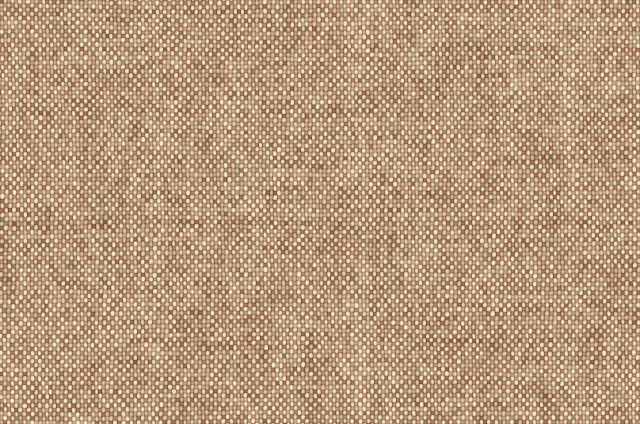
This texture is drawn by a Shadertoy shader. Its source:

```glsl
// Plain-weave burlap: pale warp floats in a checker over darker weft, with reddish gaps.
#define WARP_COUNT 168.0    // vertical yarns across the canvas
#define WEFT_COUNT 98.0     // horizontal yarns down the canvas
#define UNEVEN 0.16         // irregular spacing, in yarn widths
#define LIFT 0.70           // how far a yarn rises over a crossing
#define RELIEF 0.42         // contrast between crown and gap
#define WARP_LIGHT 0.17     // how much paler the warp is than the weft
#define CELL_WEAR 0.36      // tone change between crossings
#define YARN_WEAR 0.20      // tone change along each yarn
#define FIBRE 0.06          // fine strands on the yarn
#define BROAD 0.018         // large cloudy variation
#define SAMPLES 2           // antialiasing grid side

const float PI = 3.14159;
const vec3 GAP_BROWN = vec3(0.43, 0.25, 0.16);
const vec3 YARN_TAN = vec3(0.73, 0.61, 0.48);
const vec3 CROWN_CREAM = vec3(0.96, 0.91, 0.80);

float hash(vec2 p) {
    vec3 q = fract(vec3(p.xyx) * 0.1031);
    q += dot(q, q.yzx + 33.33);
    return fract((q.x + q.y) * q.z);
}

// Smooth random tone along one yarn.
float yarnNoise(float yarn, float along) {
    float cell = floor(along);
    float f = smoothstep(0.0, 1.0, along - cell);
    return mix(hash(vec2(yarn, cell)), hash(vec2(yarn, cell + 1.0)), f);
}

// Slightly uneven spacing, a slow lean and small local shifts.
vec2 drift(vec2 uv) {
    return vec2(sin(uv.x * 83.0 + uv.y * 6.0) + sin(uv.y * 7.0 + uv.x * 9.0)
                    + 0.5 * sin(uv.y * 97.0 + uv.x * 151.0),
                sin(uv.y * 31.0 + uv.x * 11.0) + sin(uv.x * 8.0 + uv.y * 5.0)
                    + 0.5 * sin(uv.x * 139.0 - uv.y * 73.0));
}

// Pale bands along the warp, one dark weft line and faint cloudiness.
float broadTone(vec2 uv) {
    float x = uv.x + 0.004 * sin(uv.y * 9.0);
    float stripe = abs(fract((x - 0.24) / 0.325 + 0.5) - 0.5) * 0.325;
    float cloud = sin(uv.x * 17.0 + 2.0 * sin(uv.y * 5.0)) * sin(uv.y * 13.0 + uv.x * 4.0)
                + 0.8 * sin(uv.x * 71.0 + 1.5 * sin(uv.y * 11.0));
    float darkRow = exp(-pow((uv.y - 0.475) * 140.0, 2.0));
    return 0.05 * exp(-pow(stripe * 75.0, 2.0)) + BROAD * cloud - 0.05 * darkRow;
}

// Rounded cross-section of a yarn whose thickness varies.
float roundness(float across, float yarn, float along) {
    float thickness = mix(0.88, 1.12, yarnNoise(yarn + 71.0, along * 0.6));
    return cos(PI * clamp(across / thickness, -0.5, 0.5));
}

// Wear per crossing, along the yarn, and per strand.
float yarnTone(float yarn, float along, float across) {
    float crossing = yarnNoise(yarn + 37.0, along + 0.5) - 0.5;
    float slub = yarnNoise(yarn, along * 0.11) - 0.5;
    float whole = hash(vec2(yarn, 913.0)) - 0.5;
    float strand = sin(across * 17.0 + along * 6.0 + whole * 30.0);
    return CELL_WEAR * crossing + YARN_WEAR * (0.7 * slub + 0.3 * whole) + FIBRE * strand;
}

vec3 weave(vec2 uv) {
    vec2 p = uv * vec2(WARP_COUNT, WEFT_COUNT) + UNEVEN * drift(uv);
    vec2 cell = floor(p);
    vec2 f = p - cell - 0.5;
    float weftId = cell.y + 400.0;

    // Each yarn rises and dips in turn; the higher one is seen.
    float side = 1.0 - 2.0 * mod(cell.x + cell.y, 2.0);
    float warpHeight = roundness(f.x, cell.x, p.y) + LIFT * side * cos(PI * f.y) + 0.12;
    float weftHeight = roundness(f.y, weftId, p.x) - LIFT * side * cos(PI * f.x);
    float gap = warpHeight - weftHeight;
    float warpSeen = smoothstep(-0.30, 0.30, gap);
    float height = max(warpHeight, weftHeight);
    float relief = RELIEF * mix(0.7, 1.2, warpSeen) * (height - 1.15);

    float wear = mix(yarnTone(weftId, p.x, f.y), yarnTone(cell.x, p.y, f.x), warpSeen);
    float tone = 0.49 + relief + WARP_LIGHT * (2.0 * warpSeen - 1.0) + wear + broadTone(uv);
    tone = clamp(tone, 0.0, 1.0);

    vec3 color = mix(GAP_BROWN, YARN_TAN, min(tone * 2.0, 1.0));
    color = mix(color, CROWN_CREAM, max(tone * 2.0 - 1.0, 0.0));

    // Some crossings lean red, others olive.
    float hue = hash(cell + 203.0) - 0.5;
    return color + hue * vec3(0.04, -0.03, -0.03) * (1.3 - tone);
}

void mainImage(out vec4 fragColor, in vec2 fragCoord) {
    vec3 sum = vec3(0.0);
    for (int j = 0; j < SAMPLES; j++) {
        for (int i = 0; i < SAMPLES; i++) {
            vec2 offset = (vec2(i, j) + 0.5) / float(SAMPLES) - 0.5;
            sum += weave((fragCoord + offset) / iResolution.xy);
        }
    }
    fragColor = vec4(sum / float(SAMPLES * SAMPLES), 1.0);
}
```
